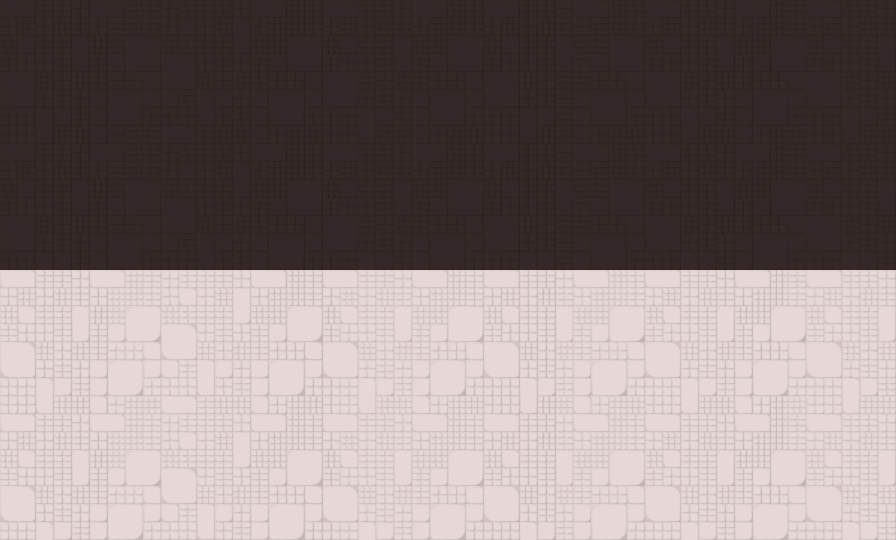
A Shadertoy shader for this pattern:

```glsl
// Two stone-paved bands: dark slate above, pale rose below.
// A 9 x 8 cell layout repeats; some cells merge into slabs, the rest
// split into small stones, shaded as rounded boxes lit from the upper left.
#define GRID vec2(50.0, 30.0)
#define PERIOD vec2(9.0, 8.0)
#define LIGHT_FACE vec3(0.905, 0.846, 0.844)
#define LIGHT_SHADE vec3(0.740, 0.690, 0.690)
#define DARK_FACE vec3(0.204, 0.157, 0.155)
#define DARK_SHADE vec3(0.160, 0.118, 0.118)
#define BEVEL 0.11
#define GLINT 0.018

// Slabs as column, row, width and height in cells
const vec4 SLABS[11] = vec4[11](
    vec4(7, 2, 2, 2), vec4(0, 4, 2, 2), vec4(6, 5, 2, 2),
    vec4(4, 2, 1, 2), vec4(2, 6, 1, 2), vec4(0, 0, 2, 1),
    vec4(5, 0, 2, 1), vec4(1, 2, 1, 1), vec4(3, 6, 1, 1),
    vec4(8, 4, 1, 1), vec4(5, 7, 1, 1));

float hash(vec2 p) {
    vec3 q = fract(vec3(p.xyx) * 0.1031);
    q += dot(q, q.yzx + 33.33);
    return fract((q.x + q.y) * q.z);
}

float roundedBox(vec2 p, vec2 halfSize, float radius) {
    vec2 q = abs(p) - halfSize + radius;
    return length(max(q, 0.0)) + min(max(q.x, q.y), 0.0) - radius;
}

// Finds the stone under p: local position from its centre, size and seed
void findStone(vec2 p, out vec2 local, out vec2 size, out float seed) {
    vec2 cell = mod(floor(p), PERIOD);
    float kind = hash(cell + 4.7);

    // Split an ordinary cell into rows and columns
    vec2 parts = vec2(2.0, 3.0);
    if (kind < 0.12) parts = vec2(1.0);
    else if (kind < 0.50) parts = vec2(2.0);
    else if (kind < 0.68) parts = vec2(3.0);
    vec2 inner = fract(p) * parts;
    size = 1.0 / parts;
    local = (fract(inner) - 0.5) * size;
    seed = hash(cell * 3.0 + floor(inner) + 11.0);

    // Larger slabs replace the split cells
    float repeatIndex = floor(p.x / PERIOD.x);
    for (int i = 0; i < 11; i++) {
        vec4 slab = SLABS[i];
        bool raised = repeatIndex == 1.0 && slab.x < 5.0;
        vec2 corner = slab.xy - vec2(0.0, raised ? 1.0 : 0.0);
        vec2 offset = mod(p - corner, PERIOD);
        if (all(lessThan(offset, slab.zw))) {
            size = slab.zw;
            local = offset - 0.5 * size;
            seed = hash(slab.xy + 2.3);
            return;
        }
    }
}

void mainImage(out vec4 fragColor, in vec2 fragCoord) {
    vec2 uv = fragCoord / iResolution.xy;
    float pixel = GRID.y / iResolution.y;
    float dark = smoothstep(-0.5, 0.5, (uv.y - 0.5) * iResolution.y);

    // Rows count downward from the top of each band
    vec2 p = vec2(uv.x, 1.0 - uv.y) * GRID;
    p.y = mod(p.y, 0.5 * GRID.y);

    vec2 local, size;
    float seed;
    findStone(p, local, size, seed);

    // One diagonal pair of corners is rounder; slate stays square
    float shortSide = min(size.x, size.y);
    float diagonal = local.x * local.y * (seed - 0.5) > 0.0 ? 0.30 : 0.12;
    float radius = shortSide * mix(diagonal, 0.06, dark);
    float dist = roundedBox(local, 0.5 * size, radius);

    // Soft bevel, deepest along the lower right
    vec2 rim = local / (0.5 * size);
    float side = smoothstep(-1.0, 1.0, 0.5 * (rim.x + rim.y));
    float width = max(min(BEVEL, 0.32 * shortSide), 0.8 * pixel);
    float edge = smoothstep(-width, 0.02, dist);
    float shade = edge * mix(0.28, 0.85, side);
    float glint = edge * (1.0 - side) * GLINT;

    vec3 face = mix(LIGHT_FACE, DARK_FACE, dark);
    vec3 shadow = mix(LIGHT_SHADE, DARK_SHADE, dark);
    vec3 color = mix(face, shadow, shade) + glint;
    fragColor = vec4(color, 1.0);
}
```
